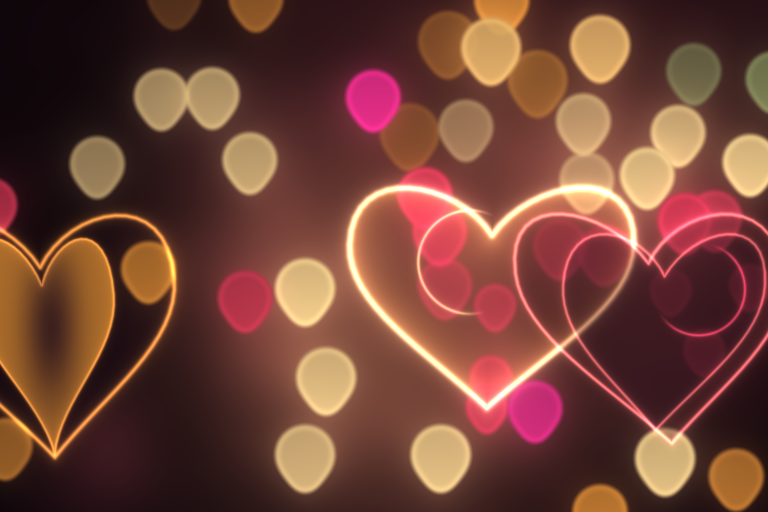
A Shadertoy shader for this background:

```glsl
const vec3 NIGHT = vec3(.045, .018, .035);
const vec3 UMBER = vec3(.56, .33, .26);
const vec3 MAROON = vec3(.36, .15, .17);
const vec3 CREAM = vec3(.95, .81, .55);
const vec3 AMBER = vec3(.9, .57, .22);
const vec3 ROSE = vec3(.92, .24, .36);
const vec3 MAGENTA = vec3(.93, .18, .55);
const vec3 OLIVE = vec3(.5, .52, .34);
const float SMALL = .043, MEDIUM = .055, LARGE = .06;

vec2 hashGradient(vec2 cell) {
  float n = fract(sin(dot(cell, vec2(127.1, 311.7))) * 43758.);
  return vec2(cos(6.283 * n), sin(6.283 * n));
}

float gradientNoise(vec2 p) {
  vec2 c = floor(p), f = p - c, u = f * f * (3. - 2. * f), e = vec2(1, 0);
  float low = mix(dot(hashGradient(c), f), dot(hashGradient(c + e), f - e), u.x);
  float high = mix(dot(hashGradient(c + e.yx), f - e.yx),
                   dot(hashGradient(c + e.xx), f - e.xx), u.x);
  return mix(low, high, u.y);
}

float blob(vec2 p, vec2 centre, vec2 radius) {
  vec2 q = (p - centre) / radius;
  return exp(-dot(q, q));
}

// Soft disc with a blunt point below
void addLight(inout vec3 col, vec2 q, float radius, vec3 tint, float gain) {
  float angle = atan(q.x, -q.y);
  float d = length(q) - radius * (1. + .27 * exp(-3.5 * angle * angle));
  float rim = exp(-pow((d + .008) / .006, 2.));
  col += tint * gain * .13 * exp(-max(d, 0.) / .03);
  col = mix(col, tint * (.93 + .1 * rim - 1.2 * q.y), gain * smoothstep(.005, -.007, d));
}

// Lights along a bent path from ends.xy to ends.zw
void addLights(inout vec3 col, vec2 p, vec4 ends, vec2 bend, int count,
               float radius, vec3 tint, vec2 gain) {
  for (int i = 0; i < count; i++) {
    float t = float(i) / float(count - 1);
    vec2 centre = mix(ends.xy, ends.zw, t) + 2. * t * (1. - t) * bend;
    addLight(col, p - centre, radius, tint, mix(gain.x, gain.y, t));
  }
}

vec2 cubic(vec2 a, vec2 b, vec2 c, vec2 d, float t) {
  float s = 1. - t;
  return s * s * (s * a + 3. * t * b) + t * t * (3. * s * c + t * d);
}

// Half outline: lobe for t below 1, then the flank to the tip
vec2 heartOutline(float t, float pinch) {
  vec2 side = vec2(1, .755);
  return t < 1. ? cubic(vec2(0, .8), vec2(.25, 1.05), vec2(1, 1.15), side, t)
                : cubic(side, vec2(1, .48), vec2(pinch, .27), vec2(0), t - 1.);
}

// Signed distance to a leaning heart
float heart(vec2 p, vec2 tip, vec2 size, float lean, float pinch) {
  p -= tip;
  p.x = abs(p.x - lean * p.y);
  float d = 9., side = 1.;
  vec2 a = heartOutline(0., pinch) * size;
  for (int i = 1; i <= 32; i++) {
    vec2 b = heartOutline(float(i) / 16., pinch) * size, e = b - a, q = p - a;
    d = min(d, length(q - e * clamp(dot(q, e) / dot(e, e), 0., 1.)));
    if ((a.y > p.y) != (b.y > p.y) && q.x < q.y * e.x / e.y) side = -side;
    a = b;
  }
  return d * side;
}

float fill(float d) { return smoothstep(.003, -.003, d); }

float stroke(float d, float width) {
  return exp(-d * d / (width * width)) + .38 * exp(-abs(d) / (2.2 * width));
}

// Arc that fades away from its facing direction
float arc(vec2 p, vec2 centre, float radius, vec2 facing) {
  vec2 q = p - centre;
  return smoothstep(-.45, .3, dot(normalize(q), facing)) * stroke(length(q) - radius, .003);
}

void mainImage(out vec4 fragColor, in vec2 fragCoord) {
  vec2 p = fragCoord / iResolution.y, line = vec2(0);

  // Smoky backdrop
  vec3 col = mix(NIGHT, MAROON, .85 * blob(p, vec2(1, .6), vec2(.6, .5)));
  col = mix(col, UMBER, .85 * blob(p, vec2(.76, .36), vec2(.36)));
  col = mix(col, UMBER, .4 * blob(p, vec2(1.2, .68), vec2(.35, .2)));
  col += MAROON * .4 * blob(p, vec2(.2, .12), vec2(.12));
  col *= 1. + .4 * gradientNoise(p * 3.) + .2 * gradientNoise(p * 6.5);

  // Warm lights
  addLights(col, p, vec4(.8, .74, 1.05, .844), vec2(-.1, .256), 3, LARGE, AMBER * .8, vec2(.4, .55));
  addLights(col, p, vec4(.34, 1.01, .98, 1), vec2(-.32, 0), 3, MEDIUM, AMBER, vec2(.25, .8));
  addLights(col, p, vec4(1.355, .862, 1.51, .846), line, 2, MEDIUM, OLIVE, vec2(.65, .9));
  addLights(col, p, vec4(.19, .68, .488, .688), vec2(.058, .292), 4, MEDIUM, CREAM * .9, vec2(.65, .85));
  addLights(col, p, vec4(.91, .752, 1.465, .684), vec2(.1, .078), 4, MEDIUM, CREAM, vec2(.45, .95));
  addLights(col, p, vec4(1.146, .65, 1.264, .659), line, 2, MEDIUM, CREAM, vec2(.5, .92));
  addLights(col, p, vec4(.959, .907, 1.172, .912), line, 2, LARGE, mix(CREAM, AMBER, .35), vec2(.9));
  addLights(col, p, vec4(.596, .437, .596, .112), vec2(.082, -.023), 3, LARGE, CREAM, vec2(.95, .8));
  addLights(col, p, vec4(1.172, 0, 1.438, .07), line, 2, MEDIUM, AMBER, vec2(.8, .7));
  addLights(col, p, vec4(.861, .112, 1.299, .105), line, 2, LARGE, CREAM, vec2(.9));

  // Rosy lights
  addLights(col, p, vec4(-.02, .6, .479, .418), line, 2, MEDIUM, ROSE * .87, vec2(.8));
  addLights(col, p, vec4(.869, .443, .83, .62), vec2(.019, .03), 3, MEDIUM, ROSE, vec2(.4, .9));
  addLights(col, p, vec4(.967, .404, .951, .205), vec2(0, -.08), 3, SMALL, ROSE, vec2(.5, .7));
  addLights(col, p, vec4(1.094, .52, 1.18, .508), line, 2, MEDIUM, ROSE, vec2(.5));
  addLights(col, p, vec4(1.396, .575, 1.338, .57), line, 2, MEDIUM, ROSE, vec2(.6, .9));
  addLights(col, p, vec4(1.31, .434, 1.465, .443), vec2(-.024, -.245), 3, SMALL, ROSE * .8, vec2(.4));
  addLights(col, p, vec4(.729, .81, 1.045, .203), line, 2, MEDIUM, MAGENTA, vec2(.95, .8));

  // Left heart with an amber core
  float outer = heart(p, vec2(.107), vec2(.26, .463), -.077, .42);
  float core = heart(p, vec2(.107, .112), vec2(.14, .414), -.077, .15);
  col = mix(col, NIGHT * 2., .55 * fill(outer));
  addLights(col, p, vec4(.01, .13, .29, .475), line, 2, MEDIUM, AMBER * .85, vec2(.7, .85));
  float hollow = .8 * blob(p, vec2(.1, .36), vec2(.055, .16));
  col = mix(col, mix(AMBER * .8, NIGHT * 3., hollow), .92 * fill(core));
  col += AMBER * (.75 * stroke(outer, .0045) + .45 * stroke(core, .003));

  // Glowing gold heart
  float gold = heart(p, vec2(.951, .203), vec2(.278, .422), .03, .45);
  col += AMBER * .3 * fill(gold) * exp(gold / .05);
  col += CREAM * (.85 * stroke(gold, .006) + .5 * arc(p, vec2(.918, .488), .101, vec2(-1, .1)));

  // Nested pink hearts
  float pink = heart(p, vec2(1.312, .135), vec2(.262, .438), -.13, .45);
  float inner = heart(p, vec2(1.28, .16), vec2(.197, .375), .06, .45);
  col = mix(col, MAROON * .8, .38 * fill(pink));
  col = mix(col, NIGHT * 3., .3 * fill(inner));
  col += mix(ROSE, CREAM, .3) * (.7 * stroke(pink, .0035) + .5 * stroke(inner, .003));
  col += ROSE * .5 * arc(p, vec2(1.365, .435), .09, vec2(.8, -.6));

  fragColor = vec4(clamp(col, 0., 1.), 1);
}
```
